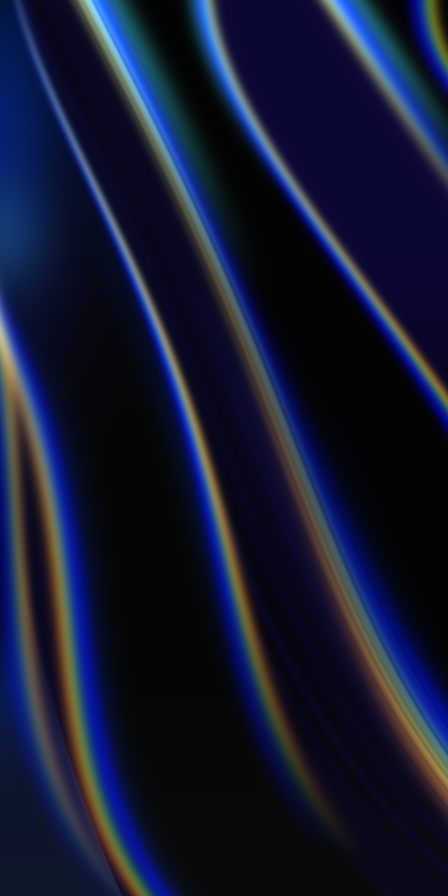
This background is drawn by a WebGL 1 fragment shader. Its source:

```glsl
precision highp float;
// Dark silky folds whose curved ridges split light into blue, white and gold.
uniform vec2 u_resolution;

const vec3 BLACK = vec3(0.01, 0.01, 0.014);
const vec3 NAVY = vec3(0.035, 0.016, 0.195);
const vec3 INDIGO = vec3(0.02, 0.016, 0.1);
const vec3 AZURE = vec3(0.0, 0.11, 0.42);
const vec3 TEAL = vec3(0.1, 0.36, 0.36);
const vec3 SLATE = vec3(0.03, 0.06, 0.13);
const vec3 RUST = vec3(0.16, 0.05, 0.01);

float hash(float n) { return fract(sin(n * 127.1) * 43758.5453); }

float noise(float x) {
  float f = fract(x);
  return mix(hash(floor(x)), hash(floor(x) + 1.0), f * f * (3.0 - 2.0 * f));
}

float gauss(float d, float w) { return exp(-d * d / (w * w)); }

// Quadratic Bezier: a value that varies from top to bottom.
float along(vec3 k, float t) {
  return mix(mix(k.x, k.y, t), mix(k.y, k.z, t), t);
}

// Smooth curve through five evenly spaced heights, from top to bottom.
float fold(float t, float a, vec4 k) {
  float s = 4.0 * t;
  float d1 = k.x - a;
  float d2 = k.y - 2.0 * k.x + a;
  float d3 = k.z - 3.0 * (k.y - k.x) - a;
  float d4 = k.w - 4.0 * (k.z + k.x) + 6.0 * k.y + a;
  return a + s * (d1 + (s - 1.0) / 2.0 * (d2 + (s - 2.0) / 3.0 * (d3 + (s - 3.0) / 4.0 * d4)));
}

// Soft mask right of one fold and left of the next.
float between(float left, float right, float soft) {
  return smoothstep(-soft, soft, left) * smoothstep(-soft, soft, -right);
}

// Ridge light with its colour channels spread apart sideways.
vec3 ridge(float d, float width, float spread, float gain, float t) {
  vec3 q = (d - spread * vec3(1.0, 0.6, -1.0)) / (width * vec3(1.0, 1.1, 1.3));
  vec3 tint = mix(vec3(0.52, 0.66, 0.86), vec3(0.68, 0.62, 0.72), smoothstep(0.1, 0.6, t));
  return tint * exp(-q * q) * max(gain, 0.0);
}

void main() {
  vec2 p = gl_FragCoord.xy / u_resolution;
  float x = p.x;
  float t = 1.0 - p.y;

  // Sideways distance to each fold, named by its place
  float leftEdge = x - fold(t, -0.286, vec4(-0.078, 0.018, 0.055, 0.26));
  float left = x - fold(t, -0.443, vec4(-0.117, 0.096, 0.172, 0.339));
  float inner = x - fold(t, 0.039, vec4(0.25, 0.442, 0.567, 0.86));
  float middle = x - fold(t, 0.2, vec4(0.448, 0.658, 0.88, 1.276));
  float right = x - fold(t, 0.46, vec4(0.708, 1.055, 1.339, 1.716));
  float upper = x - fold(t, 0.745, vec4(1.085, 1.445, 1.823, 2.214));
  float corner = x - fold(t, 0.95, vec4(1.406, 2.76, 5.03, 8.21));

  // Valleys between the folds
  vec3 col = BLACK;
  float streaks = 0.6 + 0.8 * noise(middle * 45.0 + 30.0);
  col += INDIGO * between(inner, middle, 0.03) * streaks * (1.0 - 0.4 * t);
  col += INDIGO * 0.7 * gauss(middle + 0.07, 0.05) * smoothstep(0.2, 0.5, t);
  col += NAVY * between(right, upper, 0.04) * (1.0 - 0.5 * smoothstep(0.25, 0.5, t));
  col += INDIGO * between(leftEdge, left, 0.02);
  col += vec3(0.005, 0.01, 0.0) * between(left, inner, 0.05);
  col += vec3(0.015, 0.015, 0.022) * smoothstep(0.7, 1.0, t);

  // Broad glows
  float upperLeft = smoothstep(0.05, -0.03, inner);
  col += AZURE * 0.9 * upperLeft * gauss(x, 0.13) * gauss(t - 0.13, 0.17);
  col += TEAL * 0.4 * upperLeft * gauss(x, 0.1) * gauss(t - 0.265, 0.06);
  col += INDIGO * gauss(x - 0.06, 0.2) * gauss(t - 0.3, 0.15);
  col += AZURE * 0.3 * gauss(inner + 0.03, 0.045) * gauss(t - 0.5, 0.25);
  col += AZURE * 0.25 * gauss(middle - 0.04, 0.07) * smoothstep(0.3, 0.7, t);
  col += AZURE * 0.3 * gauss(left - 0.04, 0.05) * smoothstep(0.3, 0.5, t);
  col += TEAL * gauss(middle - 0.05, 0.04) * smoothstep(0.36, 0.0, t);
  col += TEAL * 0.8 * gauss(right + 0.02, 0.025) * smoothstep(0.25, 0.0, t);
  col += TEAL * gauss(upper - 0.05, 0.035) * smoothstep(0.26, 0.0, t);
  col += RUST * noise(upper * 40.0) * between(upper - 0.13, corner, 0.05) * smoothstep(0.0, 0.08, t);

  // Lower left sheet, cut off by a crisp edge
  float u = 1.0 - t;
  float edge = x - (0.273 - 0.9 * u + 0.9 * u * u);
  float crisp = mix(0.003, 0.03, smoothstep(0.15, 0.45, u));
  float sheet = 1.0 - smoothstep(-crisp, crisp, edge);
  vec3 sheetLight = SLATE * smoothstep(0.68, 0.85, t);
  sheetLight += AZURE * 0.45 * gauss(x, 0.06) * gauss(t - 0.76, 0.08);
  sheetLight += ridge(leftEdge, 0.021, 0.016, along(vec3(0.0, 1.15, 0.05), t), t);
  col += sheetLight * sheet;

  // Dispersed ridges
  float fine = 0.8 + 0.4 * noise(middle * 130.0 + 60.0);
  col += ridge(left, 0.021, along(vec3(0.0, -0.015, -0.026), t), along(vec3(0.3, 0.85, 0.6), t), t);
  col += ridge(inner, along(vec3(0.01, 0.009, 0.028), t), along(vec3(0.0, 0.003, 0.03), t),
               along(vec3(0.2, 1.55, -0.15), t), t);
  col += ridge(middle, along(vec3(0.024, 0.015, 0.052), t), along(vec3(-0.012, -0.006, -0.05), t),
               along(vec3(1.05, -0.1, 1.05), t) * fine, t);
  col += ridge(right, 0.0155, along(vec3(0.007, 0.0, 0.06), t), along(vec3(0.7, 0.8, 0.5), t), t);
  col += ridge(upper, 0.023, -0.012, along(vec3(1.0, -0.7, 0.0), t), t);
  col += ridge(corner, 0.018, 0.014, 0.65, t);

  gl_FragColor = vec4(min(col, 1.0), 1.0);
}
```
